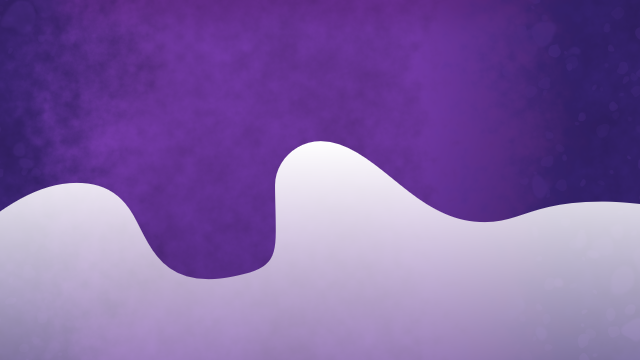
A Shadertoy shader for this background:

```glsl
// A pale translucent wave over a stained violet wall with dark sides.

const vec3 VIOLET = vec3(0.410, 0.205, 0.600);
const vec3 DUSK   = vec3(0.320, 0.165, 0.510);
const vec3 INDIGO = vec3(0.195, 0.125, 0.405);
const vec3 PLUM   = vec3(0.330, 0.130, 0.450);
const vec3 STAIN  = vec3(0.370, 0.220, 0.620);

// Wave outline: knots with the handles that leave and reach them,
// in units of the canvas height.
const int SPANS = 11;
const int STEPS = 12;
const vec2 KNOT[12] = vec2[12](
    vec2(-0.023, 0.396), vec2(0.213, 0.492), vec2(0.370, 0.403),
    vec2(0.579, 0.2245), vec2(0.694, 0.243), vec2(0.766, 0.3565),
    vec2(0.764, 0.486), vec2(0.891, 0.608), vec2(1.185, 0.433),
    vec2(1.347, 0.383), vec2(1.671, 0.440), vec2(1.806, 0.4305));
const vec2 LEAVE[11] = vec2[11](
    vec2(0.081, 0.060), vec2(0.065, 0.0), vec2(0.042, -0.074),
    vec2(0.042, 0.0), vec2(0.058, 0.019), vec2(0.0, 0.053),
    vec2(0.0, 0.0625), vec2(0.104, 0.0), vec2(0.053, -0.032),
    vec2(0.0995, 0.0), vec2(0.042, 0.0));
const vec2 REACH[11] = vec2[11](
    vec2(0.079, 0.0), vec2(0.039, -0.067), vec2(0.139, 0.0),
    vec2(0.035, 0.009), vec2(0.0, 0.069), vec2(0.0, 0.039),
    vec2(0.072, 0.0), vec2(0.097, -0.060), vec2(0.0625, 0.0),
    vec2(0.190, 0.0), vec2(0.058, -0.006));

vec3 hash3(vec2 p) {
    vec3 q = fract(p.xyx * vec3(0.1031, 0.1030, 0.0973));
    q += dot(q, q.yxz + 33.33);
    return fract((q.xxy + q.yzz) * q.zyx);
}

float noise(vec2 p) {
    vec2 i = floor(p), f = fract(p);
    f = f * f * (3.0 - 2.0 * f);
    float low = mix(hash3(i).x, hash3(i + vec2(1, 0)).x, f.x);
    float high = mix(hash3(i + vec2(0, 1)).x, hash3(i + vec2(1, 1)).x, f.x);
    return mix(low, high, f.y);
}

float fbm(vec2 p) {
    float sum = 0.0, gain = 0.5;
    for (int i = 0; i < 5; i++) {
        sum += gain * noise(p);
        p = mat2(1.6, 1.2, -1.2, 1.6) * p + 17.3;
        gain *= 0.5;
    }
    return sum;
}

vec2 bezier(vec2 a, vec2 b, vec2 c, vec2 d, float t) {
    vec2 m = mix(b, c, t);
    return mix(mix(mix(a, b, t), m, t), mix(m, mix(c, d, t), t), t);
}

float segmentDistance(vec2 p, vec2 a, vec2 b) {
    vec2 ab = b - a;
    return length(p - a - ab * clamp(dot(p - a, ab) / dot(ab, ab), 0.0, 1.0));
}

// Signed distance to the wave, negative below its outline.
float waveDistance(vec2 p) {
    float nearest = 10.0, side = 1.0;
    vec2 a = KNOT[0];
    for (int i = 0; i < SPANS; i++) {
        for (int j = 1; j <= STEPS; j++) {
            vec2 b = bezier(KNOT[i], KNOT[i] + LEAVE[i], KNOT[i + 1] - REACH[i],
                            KNOT[i + 1], float(j) / float(STEPS));
            nearest = min(nearest, segmentDistance(p, a, b));
            bool spans = (a.x > p.x) != (b.x > p.x);
            if (spans && mix(a.y, b.y, (p.x - a.x) / (b.x - a.x)) > p.y) side = -side;
            a = b;
        }
    }
    return side * nearest;
}

// Scattered round stains, one candidate per cell.
float stains(vec2 p, float cells, float density, vec2 seed) {
    vec2 q = p * cells + 0.25 * (noise(p * cells * 2.5) - 0.5) + seed;
    vec2 home = floor(q);
    float cover = 0.0;
    for (int y = -1; y <= 1; y++)
    for (int x = -1; x <= 1; x++) {
        vec2 cell = home + vec2(x, y);
        vec3 h = hash3(cell);
        float radius = mix(0.12, 0.42, h.z * h.z);
        float pick = hash3(cell + 71.0).x;
        float disc = 1.0 - smoothstep(radius - 0.05, radius + 0.05, length(q - cell - h.xy));
        cover = max(cover, disc * step(pick, density) * mix(0.4, 1.0, h.x));
    }
    return cover;
}

// Violet wall with shaded sides, worn grain and stains.
vec3 wall(vec2 p) {
    float cloud = fbm(p * 5.0) - 0.48;
    float grain = fbm(p * 38.0) - 0.48;
    float x = p.x + 0.25 * cloud;
    float left = 1.0 - smoothstep(0.0, 0.42, x + 0.16 * grain);
    float right = smoothstep(1.20, 1.62, x + 0.20 * grain);
    float sides = max(0.9 * left, right);
    vec3 color = mix(DUSK, VIOLET, 0.25 + 0.75 * smoothstep(0.2, 0.7, p.y));
    color = mix(color, PLUM, 0.5 * smoothstep(0.88, 1.02, p.y + 0.15 * cloud));
    color = mix(color, INDIGO, sides);
    color *= 1.0 + 0.25 * cloud + 0.16 * grain;
    float spots = max(stains(p, 9.0, 0.5, vec2(3.0)), 0.7 * stains(p, 24.0, 0.4, vec2(40.0)));
    return mix(color, STAIN, 0.32 * spots * smoothstep(0.2, 0.8, sides));
}

void mainImage(out vec4 fragColor, in vec2 fragCoord) {
    vec2 p = fragCoord / iResolution.y;
    // White veil that thins toward the bottom.
    float inside = clamp(0.5 - waveDistance(p) * iResolution.y, 0.0, 1.0);
    float veil = mix(0.38, 1.0, clamp(p.y / 0.608, 0.0, 1.0));
    fragColor = vec4(mix(wall(p), vec3(1.0), inside * veil), 1.0);
}
```
